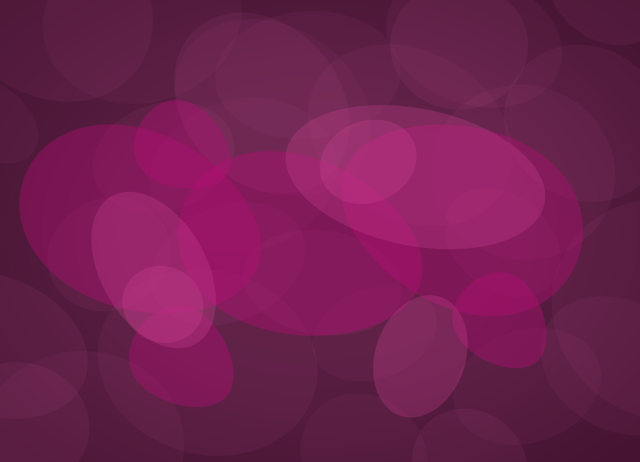
This background is drawn by a Shadertoy shader. Its source:

```glsl
const vec3 BASE_INNER   = vec3(0.345, 0.115, 0.255);
const vec3 BASE_OUTER   = vec3(0.300, 0.085, 0.215);
const vec3 HAZE_TINT    = vec3(0.75, 0.30, 0.56);
const vec3 MAGENTA_TINT = vec3(0.70, 0.055, 0.45);
const vec3 PALE_TINT    = vec3(0.80, 0.25, 0.57);
const float HAZE_ALPHA    = 0.09;
const float MAGENTA_ALPHA = 0.42;
const float PALE_ALPHA    = 0.30;
const ivec2 HAZE_GRID   = ivec2(7, 4);
const int LARGE_COUNT   = 3;
const int SMALL_COUNT   = 3;
const int PALE_COUNT    = 5;
const float EGG_TAPER   = 0.22;
const float VIGNETTE    = 0.10;

// Sine-free hash: one number in, four values in 0..1 out
vec4 hash41(float n) {
    vec4 p = fract(vec4(n) * vec4(0.1031, 0.1030, 0.0973, 0.1099));
    p += dot(p, p.wzxy + 33.33);
    return fract((p.xxyz + p.yzzw) * p.zywx);
}

// Smooth coverage of a tilted ellipse; taper turns it into an egg
float ellipse(vec2 p, vec2 center, vec2 radii, float tilt, float taper) {
    float c = cos(tilt), s = sin(tilt);
    vec2 q = p - center;
    q = vec2(c * q.x + s * q.y, c * q.y - s * q.x);
    q.y *= 1.0 + taper * clamp(q.x / radii.x, -1.0, 1.0);
    float k = length(q / radii);
    float dist = k * (k - 1.0) / max(length(q / (radii * radii)), 1e-4);
    float pixel = 1.0 / iResolution.y;
    return 1.0 - smoothstep(-0.75 * pixel, 0.75 * pixel, dist);
}

vec2 onRing(vec2 center, vec2 radii, float angle) {
    return center + radii * vec2(cos(angle), sin(angle));
}

void mainImage(out vec4 fragColor, in vec2 fragCoord) {
    vec2 uv = fragCoord / iResolution.xy;
    vec2 p = fragCoord / iResolution.y;
    vec2 canvas = vec2(iResolution.x / iResolution.y, 1.0);
    float edge = smoothstep(0.25, 0.75, length(uv - 0.5));
    vec3 color = mix(BASE_INNER, BASE_OUTER, edge);

    // Faint ellipses over the whole canvas, jittered on a grid
    for (int i = 0; i < HAZE_GRID.x * HAZE_GRID.y; i++) {
        vec4 place = hash41(float(i) + 7.0);
        vec4 shape = hash41(float(i) + 91.0);
        vec2 cell = vec2(i % HAZE_GRID.x, i / HAZE_GRID.x);
        vec2 center = mix(vec2(-0.05), vec2(1.05), (cell + place.xy) / vec2(HAZE_GRID));
        float size = mix(0.13, 0.27, shape.x);
        vec2 radii = size * vec2(1.0, mix(0.6, 0.95, shape.y));
        float cover = ellipse(p, center * canvas, radii, mix(-0.9, 0.6, shape.z), 0.0);
        color = mix(color, HAZE_TINT, cover * HAZE_ALPHA * mix(0.6, 1.3, shape.w));
    }

    // Large magenta eggs in a row across the middle
    for (int i = 0; i < LARGE_COUNT; i++) {
        vec4 h = hash41(float(i) + 211.0);
        vec2 center = vec2(0.22 + 0.25 * float(i), 0.48 + 0.12 * (h.x - 0.5));
        vec2 radii = vec2(0.27, mix(0.19, 0.21, h.y));
        float cover = ellipse(p, center * canvas, radii, mix(-0.6, -0.25, h.z), EGG_TAPER * (h.w - 0.5) * 2.0);
        color = mix(color, MAGENTA_TINT, cover * MAGENTA_ALPHA);
    }

    // Small magenta eggs around them
    for (int i = 0; i < SMALL_COUNT; i++) {
        vec4 h = hash41(float(i) + 307.0);
        vec2 center = onRing(vec2(0.5, 0.45), vec2(0.33, 0.30), 2.27 + 1.745 * float(i));
        vec2 radii = mix(0.105, 0.12, h.x) * vec2(1.0, 0.83);
        float cover = ellipse(p, center * canvas, radii, mix(-0.9, -0.2, h.y), EGG_TAPER);
        color = mix(color, MAGENTA_TINT, cover * MAGENTA_ALPHA);
    }

    // Pale ellipses on top, shrinking and turning along a ring
    for (int i = 0; i < PALE_COUNT; i++) {
        float n = float(i);
        vec2 center = onRing(vec2(0.5, 0.42), vec2(0.26, 0.24), 0.96 + 2.2 * n);
        vec2 radii = 0.285 / (1.0 + 0.55 * n) * vec2(1.0, 0.52 + 0.1 * n);
        float cover = ellipse(p, center * canvas, radii, -0.2 - 0.85 * n, 0.0);
        color = mix(color, PALE_TINT, cover * PALE_ALPHA);
    }

    color *= 1.0 - VIGNETTE * edge;
    fragColor = vec4(color, 1.0);
}
```
